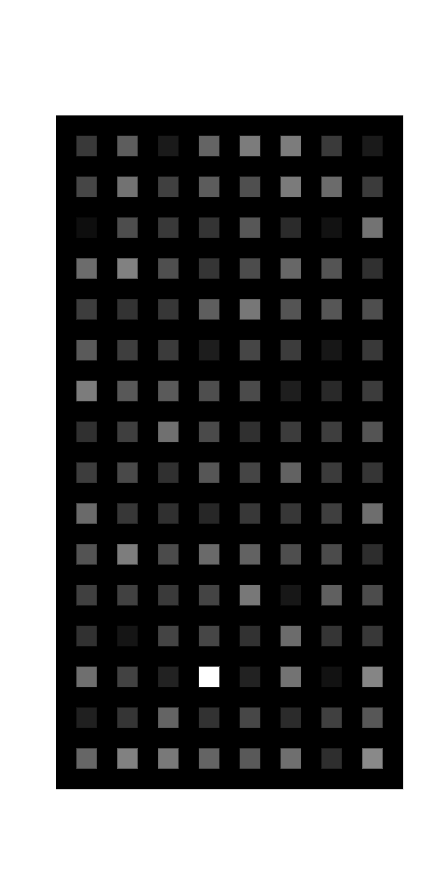
This pattern is drawn by a Shadertoy shader. Its source:

```glsl
const vec2 GRID = vec2(8.0, 16.0);               // cells across and down
const float PITCH = 0.09115;                     // cell spacing, in canvas widths
const vec2 PANEL_ORIGIN = vec2(0.125, 0.2385);   // lower left corner, in canvas widths
const float BORDER = 0.25;                       // extra black rim, in pitches
const float CELL_HALF = 0.25;                    // half side of a square, in pitches
const float GREY_RANGE = 0.57;                   // brightest ordinary square
const vec2 LIT_CELL = vec2(3.0, 2.0);            // the one white square, from lower left
const vec3 PAPER = vec3(1.0);
const vec3 PANEL = vec3(0.0);

float hash(vec2 p, float seed) {
    vec3 q = fract(vec3(p.xyx) * vec3(0.1031, 0.1030, 0.0973) + seed * 0.137);
    q += dot(q, q.yzx + 33.33);
    return fract((q.x + q.y) * q.z);
}

float boxDistance(vec2 p, vec2 halfSize) {
    vec2 d = abs(p) - halfSize;
    return max(d.x, d.y);
}

float coverage(float dist, float pixel) {
    return clamp(0.5 - dist / pixel, 0.0, 1.0);
}

// Two averaged hashes favour middle greys over the extremes
float cellBrightness(vec2 id) {
    float grey = GREY_RANGE * 0.5 * (hash(id, 1.0) + hash(id, 2.0));
    return all(equal(id, LIT_CELL)) ? 1.0 : grey;
}

void mainImage(out vec4 fragColor, in vec2 fragCoord) {
    // Panel coordinates, one unit per cell
    float pixel = 1.0 / (iResolution.x * PITCH);
    vec2 p = (fragCoord / iResolution.x - PANEL_ORIGIN) / PITCH - BORDER;

    // Black panel on white ground
    float panel = coverage(boxDistance(p - 0.5 * GRID, 0.5 * GRID + BORDER), pixel);
    vec3 color = mix(PAPER, PANEL, panel);

    // Grey squares, one per cell inside the grid
    vec2 id = clamp(floor(p), vec2(0.0), GRID - 1.0);
    float square = coverage(boxDistance(p - id - 0.5, vec2(CELL_HALF)), pixel);
    color = mix(color, vec3(cellBrightness(id)), square);

    fragColor = vec4(color, 1.0);
}
```
